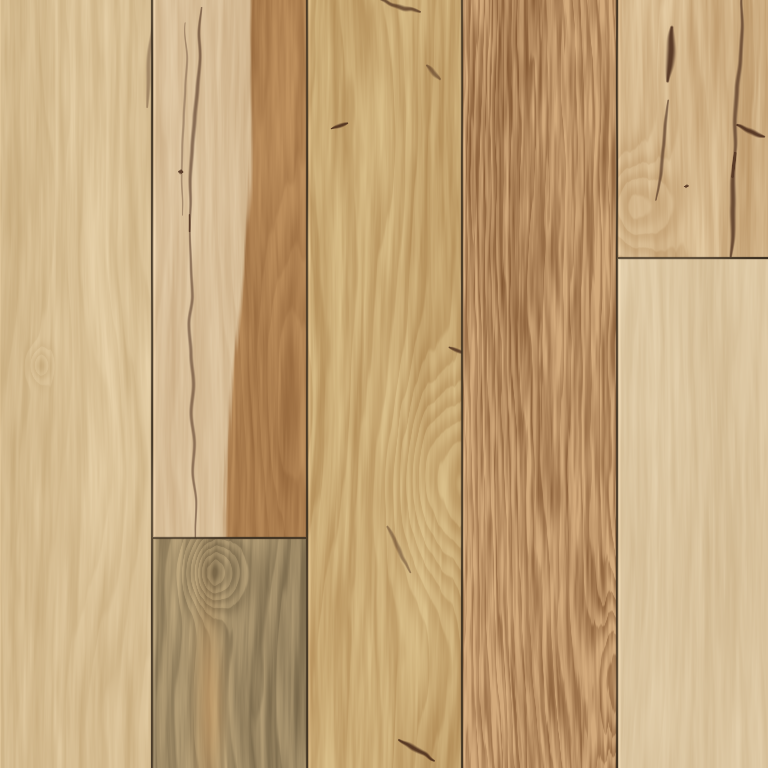
This texture is drawn by a Shadertoy shader. Its source:

```glsl
// Mixed hardwood floor: five columns of vertical planks, two of them cut by a butt joint.
// Each plank blends a light and a dark wood tone by stretched noise and growth rings;
// rings bend around knots, then tapered mineral strokes and dark seams go on top.

float hash(vec2 p) {
    vec3 q = fract(p.xyx * .1031);
    q += dot(q, q.yzx + 33.33);
    return fract((q.x + q.y) * q.z);
}

float noise(vec2 p) {
    vec2 i = floor(p), f = fract(p);
    f *= f * (3. - 2. * f);
    return mix(mix(hash(i), hash(i + vec2(1, 0)), f.x),
               mix(hash(i + vec2(0, 1)), hash(i + 1.), f.x), f.y);
}

float fbm(vec2 p) {
    float sum = 0., amp = .53;
    for (int i = 0; i < 4; i++) {
        sum += amp * noise(p);
        p = p * 2.03 + 17.1;
        amp *= .5;
    }
    return sum;
}

// Soft elliptical hill, used for knots and stains
float bump(vec2 p, vec2 centre, vec2 radius) {
    vec2 d = (p - centre) / radius;
    return exp(-dot(d, d));
}

// Growth ring profile: slow darkening, quick return to light
float rings(float v) {
    float f = fract(v);
    return smoothstep(.1, .85, f) * (1. - smoothstep(.85, 1., f));
}

// Tapered dark fleck from a to b
float stroke(vec2 p, vec2 a, vec2 b, float width) {
    vec2 ab = b - a;
    float h = clamp(dot(p - a, ab) / dot(ab, ab), 0., 1.);
    float r = width * (.35 + 2.6 * h * (1. - h));
    float d = length(p - a - ab * h);
    return 1. - smoothstep(.15 * r, r + .5 / iResolution.y, d);
}

void mainImage(out vec4 fragColor, in vec2 fragCoord) {
    vec2 p = fragCoord / iResolution.xy;
    float px = 1. / iResolution.y;

    // Plank layout
    float col = floor((p.x - .198) / .2018) + 1.;
    float left = .198 + (col - 1.) * .2018;
    float joint = col == 1. ? .2995 : col == 4. ? .664 : -1.;
    bool upper = p.y > joint;

    // Grain shared by all planks, seeded per plank
    vec2 q = p + 7.3 * (col * 2. + float(upper));
    float wander = noise(q * vec2(9, 3)) - .5;
    q.x += .018 * wander;
    float fine = fbm(q * vec2(150, 6)) - .5;
    float broad = fbm(q * vec2(18, 2.2)) - .5;
    float pores = noise(q * vec2(360, 22)) - .5;
    float tone = .47 + .75 * fine + .8 * broad + .2 * pores;
    float v = p.x * 34. + 2.2 * wander + 2.5 * broad + .4 * fine;
    vec2 s = p + vec2(.007 * (noise(p * vec2(20, 26)) - .5), .004 * (noise(p * 80.) - .5));

    vec3 light, dark;
    float marks = 0.;
    if (col == 0.) {               // cream plank, one small knot
        light = vec3(.89, .80, .64); dark = vec3(.79, .68, .50);
        v += 2.6 * bump(p, vec2(.052, .525), vec2(.015, .022));
        tone += .28 * rings(v) - .1 + .3 * bump(p, vec2(.053, .523), vec2(.008, .011));
        marks = .4 * stroke(s, vec2(.196, .97), vec2(.19, .86), .004);
    } else if (col == 1. && upper) { // pale sapwood meeting brown heartwood
        float border = mix(.293, .324, smoothstep(.3, .85, p.y)) + .012 * wander;
        float heart = smoothstep(-.003, .004, p.x - border + .008 * fine);
        light = mix(vec3(.89, .80, .66), vec3(.75, .57, .37), heart);
        dark = mix(vec3(.79, .67, .51), vec3(.58, .40, .23), heart);
        v += 3. * bump(p, vec2(.37, .5), vec2(.045, .2));
        tone += .25 * rings(v) - .08;
        marks = .65 * stroke(s, vec2(.262, .99), vec2(.247, .70), .0035)
              + .6 * stroke(s, vec2(.247, .72), vec2(.254, .30), .003)
              + .4 * stroke(s, vec2(.242, .97), vec2(.238, .72), .002)
              + stroke(s, vec2(.235, .777), vec2(.24, .776), .004);
    } else if (col == 1.) {        // grey plank, knot above a pale flame
        light = vec3(.72, .63, .47); dark = vec3(.49, .42, .30);
        float flame = bump(p, vec2(.268 + .015 * wander, .08), vec2(.017, .13));
        light = mix(light, vec3(.80, .67, .47), flame);
        dark = mix(dark, vec3(.69, .55, .37), flame);
        v += 6. * bump(p, vec2(.277, .255), vec2(.035, .045));
        tone += .4 * rings(v) - .13 + .35 * bump(p, vec2(.278, .255), vec2(.009, .013));
    } else if (col == 2.) {        // golden plank, cathedral figure at the right
        light = vec3(.84, .73, .52); dark = vec3(.70, .55, .34);
        v += 6.5 * bump(p, vec2(.578, .375), vec2(.06, .13));
        tone += .38 * rings(v) - .19;
        marks = stroke(s, vec2(.43, .833), vec2(.449, .839), .0035)
              + stroke(s, vec2(.522, .036), vec2(.564, .011), .005)
              + .8 * stroke(s, vec2(.495, 1.), vec2(.545, .983), .004)
              + .6 * stroke(s, vec2(.556, .915), vec2(.572, .897), .004)
              + .9 * stroke(s, vec2(.583, .547), vec2(.604, .538), .004)
              + .5 * stroke(s, vec2(.505, .315), vec2(.535, .255), .0035);
    } else if (col == 3.) {        // brown oak, strong straight grain
        light = vec3(.80, .64, .46); dark = vec3(.54, .37, .22);
        v = p.x * 95. + 3. * wander + 4. * broad + 1.2 * fine;
        v -= 7. * bump(p, vec2(.815, .11), vec2(.035, .12));
        tone += .5 * rings(v) - .3 + .3 * pores;
    } else if (upper) {            // pale rustic plank with cracks
        light = vec3(.89, .79, .63); dark = vec3(.76, .62, .44);
        v += 4. * bump(p, vec2(.83, .73), vec2(.045, .06));
        tone += .3 * rings(v) - .13 + .45 * bump(p, vec2(.97, .8), vec2(.014, .25));
        marks = stroke(s, vec2(.877, .965), vec2(.870, .895), .007)
              + .7 * stroke(s, vec2(.871, .87), vec2(.856, .74), .003)
              + .75 * stroke(s, vec2(.967, 1.), vec2(.955, .77), .004)
              + .85 * stroke(s, vec2(.957, .80), vec2(.951, .665), .005)
              + stroke(s, vec2(.962, .836), vec2(.993, .823), .005)
              + stroke(s, vec2(.890, .757), vec2(.894, .757), .003);
    } else {                       // smooth blond plank
        light = vec3(.89, .81, .67); dark = vec3(.81, .71, .55);
        tone += .2 * rings(v) - .14;
    }
    vec3 color = mix(light, dark, clamp(tone, -.1, 1.15));
    color = mix(color, vec3(.27, .15, .09), .85 * min(marks, 1.));

    // Light bevel beside each seam, then the seam itself
    float fromLeft = p.x - left;
    float seam = min(min(fromLeft, left + .2018 - p.x), abs(p.y - joint));
    color += .07 * smoothstep(.001, .003, fromLeft) * (1. - smoothstep(.003, .006, fromLeft));
    float ink = .72 + .3 * noise(vec2(col * 5. + p.x, p.y) * 9.);
    color = mix(color, vec3(.24, .19, .13), ink * (1. - smoothstep(.0005, .0011 + px, seam)));

    fragColor = vec4(color, 1);
}
```
